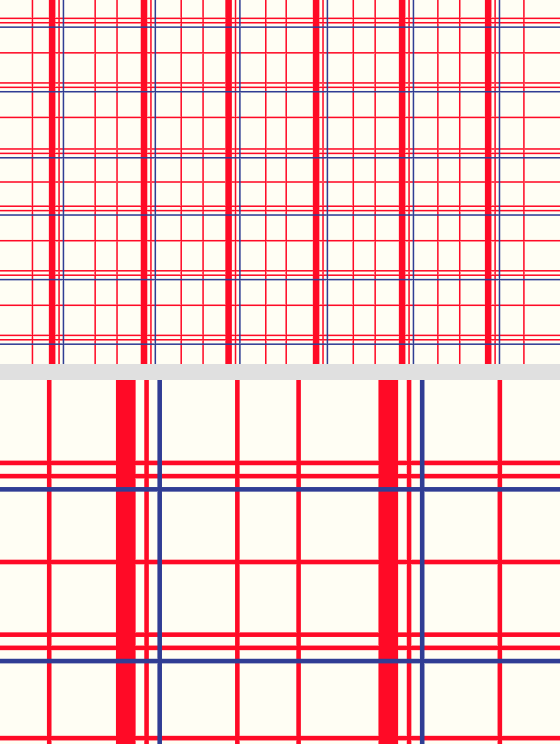
Top: the whole. Bottom: its middle third, enlarged.
Give the GLSL for this pattern, as a WebGL 2 fragment shader.

```glsl
#version 300 es
precision highp float;

uniform vec2 u_resolution;
out vec4 fragColor;

// Box-filtered coverage of a stripe; all lengths in cloth units
float stripe(float pos, float centre, float width, float pixel) {
    float lo = max(pos - 0.5 * pixel, centre - 0.5 * width);
    float hi = min(pos + 0.5 * pixel, centre + 0.5 * width);
    return clamp((hi - lo) / pixel, 0.0, 1.0);
}

void main() {
    // The cloth spans 768 x 496 units, measured from the top left
    vec2 cloth = vec2(768.0, 496.0);
    vec2 pixel = cloth / u_resolution;
    vec2 p = gl_FragCoord.xy * pixel;
    p.y = cloth.y - p.y;

    // Hand-set spacing of the six repeats in each direction
    float bandX[6] = float[](71.5, 197.5, 313.5, 433.5, 551.5, 669.5);
    float leadGap[6] = float[](27.0, 37.0, 35.0, 41.0, 37.0, 39.0);
    float trailGap[6] = float[](59.0, 51.0, 51.0, 51.0, 49.0, 49.0);
    float groupY[6] = float[](25.0, 113.0, 203.0, 281.0, 369.0, 457.0);

    float red = 0.0;
    float blue = 0.0;
    for (int i = 0; i < 6; i++) {
        // Upright stripes: broad band, its companions and two single lines
        float x = p.x - bandX[i];
        red = max(red, stripe(x, 0.0, 9.0, pixel.x));
        red = max(red, stripe(x, 9.5, 2.1, pixel.x));
        red = max(red, stripe(x, -leadGap[i], 2.1, pixel.x));
        red = max(red, stripe(x, trailGap[i], 2.1, pixel.x));
        blue = max(blue, stripe(x, 15.5, 2.1, pixel.x));

        // Level stripes: red pair, blue line and one single line
        float y = p.y - groupY[i];
        red = max(red, stripe(y, 0.0, 2.1, pixel.y));
        red = max(red, stripe(y, 6.0, 2.1, pixel.y));
        red = max(red, stripe(y, i == 2 ? 45.0 : 47.0, 2.1, pixel.y));
        blue = max(blue, stripe(y, 12.0, 2.1, pixel.y));
    }

    // Blue threads lie over red ones
    vec3 color = vec3(1.0, 0.998, 0.955);
    color = mix(color, vec3(1.0, 0.04, 0.15), red);
    color = mix(color, vec3(0.19, 0.24, 0.58), blue);
    fragColor = vec4(color, 1.0);
}
```
